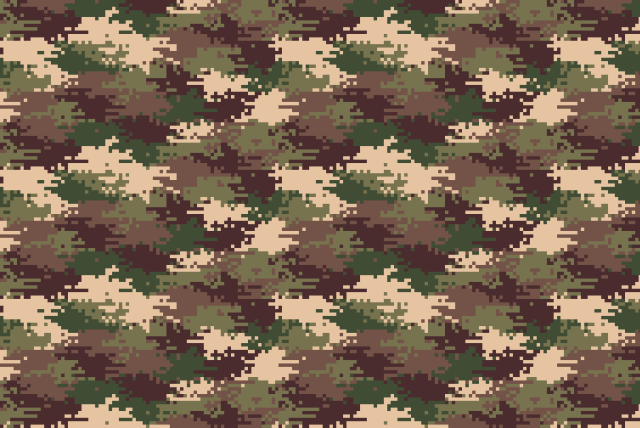
Reproduce this pattern procedurally as a Shadertoy shader.

```glsl
// Pixelated woodland camouflage: ragged horizontal patches in a repeating tile.

#define ROWS 126.0              // square cells over the canvas height
#define TILE vec2(82.0, 38.0)   // repeat size in cells
#define SITES vec2(7.0, 5.0)    // patches per tile
#define JITTER 0.85             // scatter of patch centres
#define STRETCH 1.35            // flattening of the patches
#define STREAK 9.0              // sideways tearing of rows, in cells
#define LUMP 4.0                // vertical waviness, in cells
#define FRAY 0.55               // loose cells along the borders

const vec3 OLIVE  = vec3(0.47, 0.45, 0.31);
const vec3 MAROON = vec3(0.29, 0.17, 0.18);
const vec3 SAND   = vec3(0.90, 0.77, 0.63);
const vec3 BROWN  = vec3(0.45, 0.32, 0.28);
const vec3 GREEN  = vec3(0.25, 0.30, 0.20);

float hash(vec2 p) {
    vec3 q = fract(vec3(p.xyx) * 0.1031);
    q += dot(q, q.yzx + 33.33);
    return fract((q.x + q.y) * q.z);
}

// Value noise that repeats with the tile
float tileNoise(vec2 cell, vec2 knots) {
    vec2 p = cell / TILE * knots;
    vec2 i = floor(p);
    vec2 f = smoothstep(0.0, 1.0, p - i);
    vec2 a = mod(i, knots);
    vec2 b = mod(i + 1.0, knots);
    float low = mix(hash(a), hash(vec2(b.x, a.y)), f.x);
    float high = mix(hash(vec2(a.x, b.y)), hash(b), f.x);
    return mix(low, high, f.y);
}

// Spreads the colours evenly over the sites, in fixed shares
vec3 siteColor(vec2 site) {
    float rank = mod(10.0 * site.x + 14.0 * site.y + 0.5, SITES.x * SITES.y);
    if (rank < 8.0) return OLIVE;
    if (rank < 16.0) return MAROON;
    if (rank < 23.0) return SAND;
    if (rank < 30.0) return BROWN;
    return GREEN;
}

// Colour of one cell: nearest patch centre after tearing the rows
vec3 cellColor(vec2 cell) {
    cell = mod(cell, TILE);
    float streak = tileNoise(cell, vec2(23.0, TILE.y)) - 0.5;
    float lump = tileNoise(cell + 0.5, vec2(23.0, 13.0)) - 0.5;
    vec2 p = (cell + vec2(STREAK * streak, LUMP * lump)) / TILE * SITES;
    vec2 base = floor(p);

    float nearest = 1e3;
    vec2 winner = vec2(0.0);
    for (int y = -1; y <= 1; y++) {
        for (int x = -1; x <= 1; x++) {
            vec2 lattice = base + vec2(x, y);
            vec2 site = mod(lattice, SITES);
            vec2 scatter = vec2(hash(site + 71.3), hash(site + 139.7)) - 0.5;
            vec2 centre = lattice + 0.5 + JITTER * scatter;
            float weight = mix(0.9, 1.12, hash(site + 211.1));
            float d = length((p - centre) * vec2(1.0, STRETCH)) * weight;
            float loose = hash(cell + 19.0 * site + 7.7);
            d += FRAY * loose * loose * loose;
            if (d < nearest) {
                nearest = d;
                winner = site;
            }
        }
    }
    return siteColor(winner);
}

void mainImage(out vec4 fragColor, in vec2 fragCoord) {
    float pixel = ROWS / iResolution.y;
    vec2 p = fragCoord * pixel;

    // Blend the four cells around the nearest corner by pixel coverage
    vec2 corner = floor(p + 0.5);
    vec2 cover = clamp((p - corner) / pixel + 0.5, 0.0, 1.0);
    vec3 below = mix(cellColor(corner - 1.0), cellColor(corner - vec2(0.0, 1.0)), cover.x);
    vec3 above = mix(cellColor(corner - vec2(1.0, 0.0)), cellColor(corner), cover.x);
    fragColor = vec4(mix(below, above, cover.y), 1.0);
}
```
